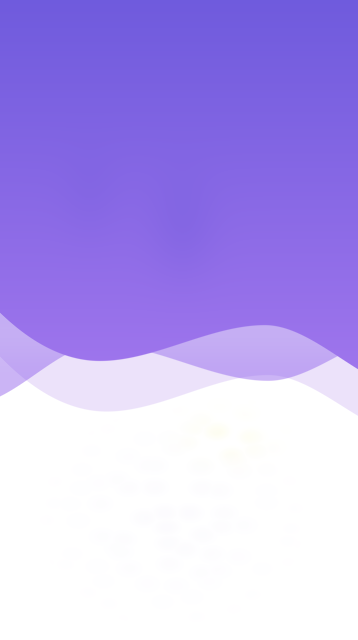
This background is drawn by a WebGL 1 fragment shader. Its source:

```glsl
precision highp float;
uniform vec2 u_resolution;

vec2 hash2(vec2 p) {
  return fract(sin(vec2(dot(p, vec2(127.1, 311.7)), dot(p, vec2(269.5, 183.3)))) * 437.58);
}

// Distance to the nearest scattered cell centre
float cellular(vec2 p) {
  float nearest = 1.0;
  for (int j = -1; j <= 1; j++) {
    for (int i = -1; i <= 1; i++) {
      vec2 cell = vec2(float(i), float(j));
      vec2 offset = cell + hash2(floor(p) + cell) - fract(p);
      nearest = min(nearest, length(offset));
    }
  }
  return nearest;
}

// Smooth curve through three turning points, with a parabolic rise at the left
float wave(float x, vec3 turns, vec3 heights, float rise) {
  float y = mix(heights.x, heights.y, smoothstep(turns.x, turns.y, x));
  y = mix(y, heights.z, smoothstep(turns.y, turns.z, x));
  float left = max(1.0 - x / turns.x, 0.0);
  return y + rise * left * left;
}

// Coverage of the area above a curve, softened over one pixel
float above(float y, float curve) {
  float soft = 0.8 / u_resolution.y;
  return smoothstep(-soft, soft, y - curve);
}

float glow(vec2 p, vec2 centre, vec2 radius) {
  vec2 d = (p - centre) / radius;
  return exp(-dot(d, d));
}

void main() {
  vec2 p = gl_FragCoord.xy / u_resolution;

  // Violet gradient with faint darker clouds
  vec3 violet = mix(vec3(0.615, 0.455, 0.925), vec3(0.435, 0.355, 0.865), (p.y - 0.44) / 0.56);
  float cloud = glow(p, vec2(0.51, 0.64), vec2(0.09, 0.08))
              + 0.5 * glow(p, vec2(0.25, 0.69), vec2(0.08, 0.07));
  violet -= vec3(0.03, 0.018, 0.012) * cloud;

  // Two parallel veil edges and the opposing violet edge
  float upper = wave(p.x, vec3(0.279, 0.740, 1.163), vec3(0.436, 0.492, 0.389), 0.0755);
  float lower = wave(p.x, vec3(0.298, 0.749, 1.163), vec3(0.357, 0.414, 0.317), 0.086);
  float base = wave(p.x, vec3(0.279, 0.749, 1.14), vec3(0.462, 0.405, 0.483), 0.0);
  base -= 0.0935 * (1.0 - smoothstep(-0.081, 0.279, p.x));

  // White ground with barely tinted flecks
  float fleck = 1.0 - smoothstep(0.1, 0.65, cellular(p * vec2(12.0, 32.0)));
  float warm = glow(p, vec2(0.63, 0.315), vec2(0.1, 0.035));
  float cool = glow(p, vec2(0.48, 0.19), vec2(0.26, 0.12));
  vec3 ground = vec3(1.0) - fleck * (vec3(0.004, 0.004, 0.06) * warm + vec3(0.012, 0.015, 0.004) * cool);

  // Translucent veil over violet and over white
  vec3 lavender = mix(violet, vec3(1.0), mix(0.33, 0.43, smoothstep(0.40, 0.49, p.y)));
  vec3 pale = vec3(0.925, 0.885, 0.98);
  float inBase = above(p.y, base);
  vec3 veil = mix(pale, lavender, inBase);
  vec3 below = mix(ground, mix(lavender, vec3(1.0), 0.18), inBase);

  vec3 color = mix(below, veil, above(p.y, lower));
  color = mix(color, violet, above(p.y, upper));
  gl_FragColor = vec4(color, 1.0);
}
```
